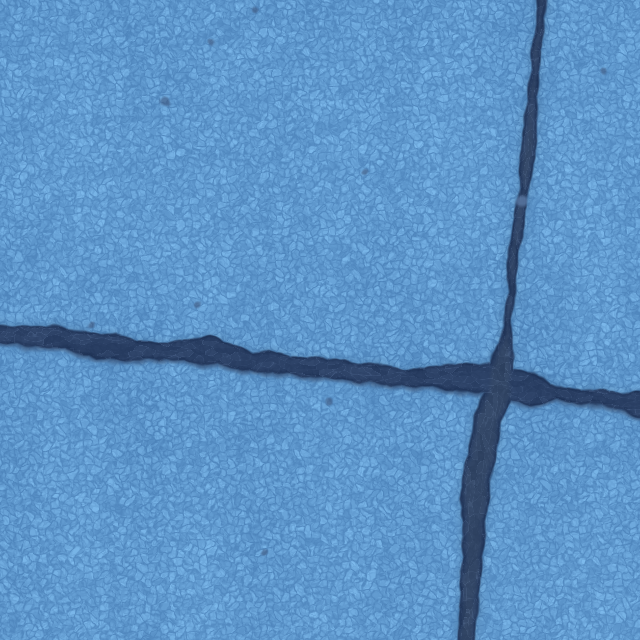
This texture is drawn by a Shadertoy shader. Its source:

```glsl
// Grainy blue plaster split by two dark cracks that cross right of centre.
// Grain comes from layered cellular noise; each crack is a chain of tapered
// segments (x, y, half width) whose rim is roughened by the same noise.

#define GRAIN_SCALE 84.0
#define GRAIN_WARP 0.34
#define RIM_ROUGHNESS 0.0065
#define RIM_SOFTNESS 0.0022
#define PIT_SHARE 0.07
#define BLUE_LOW vec3(0.31, 0.525, 0.74)
#define BLUE_HIGH vec3(0.455, 0.69, 0.89)
#define CRACK_DARK vec3(0.125, 0.205, 0.345)
#define CRACK_LIGHT vec3(0.23, 0.32, 0.47)
#define SCRAPE_POS vec2(0.816, 0.686)
#define STAIN_POS vec2(0.258, 0.841)

const int KNOTS = 14;

const vec3 ACROSS[KNOTS] = vec3[KNOTS](
    vec3(-.01, .479, .014), vec3(.104, .471, .018), vec3(.172, .457, .020),
    vec3(.260, .451, .013), vec3(.325, .453, .022), vec3(.390, .437, .016),
    vec3(.520, .423, .015), vec3(.650, .409, .014), vec3(.710, .411, .021),
    vec3(.780, .408, .025), vec3(.833, .389, .025), vec3(.872, .385, .011),
    vec3(.957, .376, .012), vec3(1.01, .366, .021));

const vec3 DOWN[KNOTS] = vec3[KNOTS](
    vec3(.848, 1.01, .008), vec3(.836, .896, .007), vec3(.826, .766, .012),
    vec3(.816, .687, .008), vec3(.803, .610, .009), vec3(.799, .544, .006),
    vec3(.792, .479, .007), vec3(.786, .440, .018), vec3(.780, .388, .022),
    vec3(.764, .349, .022), vec3(.754, .297, .022), vec3(.742, .232, .023),
    vec3(.741, .167, .017), vec3(.728, -.01, .014));

vec3 hash3(vec2 p) {
    vec3 q = fract(vec3(p.xyx) * vec3(.1031, .1030, .0973));
    q += dot(q, q.yxz + 33.33);
    return fract((q.xxy + q.yzz) * q.zyx);
}

// Cellular noise: nearest distance, second distance, cell value.
vec3 cells(vec2 p) {
    vec2 base = floor(p), f = p - base;
    vec3 res = vec3(8.0, 8.0, 0.0);
    for (int j = -1; j <= 1; j++)
    for (int i = -1; i <= 1; i++) {
        vec2 g = vec2(i, j);
        vec3 h = hash3(base + g + 50.0);
        float d = length(g + h.xy - f);
        if (d < res.x) res = vec3(d, res.x, h.z);
        else res.y = min(res.y, d);
    }
    return res;
}

// Smooth swirl from layered sines, used to bend the domains.
vec2 swirl(vec2 p) {
    vec2 w = vec2(0.0);
    float amp = 0.5;
    for (int i = 0; i < 4; i++) {
        w += amp * sin(p.yx + vec2(1.3, 4.1) + 1.7 * w.yx);
        p = mat2(1.36, 1.18, -1.18, 1.36) * p + 2.7;
        amp *= 0.62;
    }
    return w;
}

// Signed distance to a chain of tapered segments.
float chain(vec2 p, vec3 knots[KNOTS]) {
    float d = 1.0;
    for (int i = 0; i < KNOTS - 1; i++) {
        vec3 a = knots[i], b = knots[i + 1];
        vec2 ab = b.xy - a.xy;
        float t = clamp(dot(p - a.xy, ab) / dot(ab, ab), 0.0, 1.0);
        d = min(d, length(p - a.xy - ab * t) - mix(a.z, b.z, smoothstep(0.0, 1.0, t)));
    }
    return d;
}

// Pebbled brightness, about 0 in the seams and 1 on bright grains.
float grain(vec2 p) {
    vec2 q = p * GRAIN_SCALE + GRAIN_WARP * swirl(p * 150.0);
    vec3 coarse = cells(q);
    vec3 fine = cells(q * 1.75 + 17.0 + 0.3 * swirl(p * 95.0));
    float bigGrain = smoothstep(0.0, 0.42, coarse.y - coarse.x);
    float smallGrain = smoothstep(0.0, 0.55, fine.y - fine.x);
    float patches = 0.07 * swirl(p * 9.0).x + 0.06 * swirl(p * 31.0).y;
    return 0.04 + bigGrain * (0.24 + 0.48 * coarse.z)
         + smallGrain * (0.18 + 0.24 * fine.z) + patches;
}

void mainImage(out vec4 fragColor, in vec2 fragCoord) {
    vec2 p = fragCoord / iResolution.xy;
    float soft = max(RIM_SOFTNESS, 1.0 / iResolution.y);

    // Plaster with scattered pits and one larger stain
    float tone = grain(p);
    vec3 color = mix(BLUE_LOW, BLUE_HIGH, clamp(tone, -0.2, 1.25));
    vec3 spot = cells(p * 11.0 + 0.03 * swirl(p * 120.0));
    float pit = step(1.0 - PIT_SHARE, spot.z) * smoothstep(0.085, 0.025, spot.x);
    float stain = smoothstep(0.011, 0.004, length(p - STAIN_POS + 0.002 * swirl(p * 200.0)));
    color = mix(color, CRACK_LIGHT, 0.55 * max(pit, stain));

    // Ragged cracks
    vec2 bent = p + 0.0016 * swirl(p * 75.0);
    float rough = RIM_ROUGHNESS * (cells(p * 38.0).x - 0.45) - 0.0012 * (tone - 0.5);
    float across = chain(bent, ACROSS) + rough;
    float down = chain(bent, DOWN) + 0.6 * rough;
    float crack = min(across, down);

    // Blurred shade under the lower rim and around the gap
    float under = chain(bent + vec2(0.0, 0.005), ACROSS) + rough;
    color = mix(color, CRACK_LIGHT, 0.55 * smoothstep(0.004, -0.004, under));
    color *= 1.0 - 0.10 * exp(-max(crack, 0.0) / 0.006);

    // Wrinkled floor of the gap, greyer in the downward branch
    vec2 along = across < down ? vec2(48.0, 125.0) : vec2(125.0, 48.0);
    vec3 fold = cells(p * along + 0.7 * swirl(p * 60.0));
    float wrinkle = smoothstep(0.16, 0.0, fold.y - fold.x);
    float level = 0.18 + 0.35 * fold.z + 0.18 * tone + 0.5 * wrinkle * fold.z;
    level -= 0.35 * smoothstep(-0.007, -0.001, crack);
    vec3 gap = mix(CRACK_DARK, CRACK_LIGHT, clamp(level, -0.1, 1.2));
    gap += vec3(0.025, 0.02, 0.0) * smoothstep(0.0, -0.012, down);
    float scrape = smoothstep(0.012, 0.004, length((p - SCRAPE_POS) * vec2(0.7, 1.0)));
    gap = mix(gap, vec3(0.36, 0.48, 0.65), 0.75 * scrape);

    color = mix(color, gap, smoothstep(soft, -soft, crack));
    fragColor = vec4(color, 1.0);
}
```
